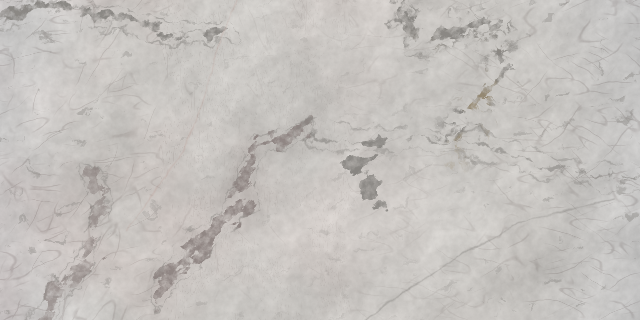
Write a WebGL 2 fragment shader that draws this texture.

```glsl
#version 300 es
precision highp float;

#define STONE vec3(0.790, 0.780, 0.765)
#define GREY vec3(0.53, 0.52, 0.505)
#define MAUVE vec3(0.555, 0.515, 0.505)
#define OCHRE vec3(0.58, 0.52, 0.41)
#define PINK_SHIFT vec3(0.012, -0.009, -0.009)
#define COOL_SHIFT vec3(-0.018, -0.009, 0.006)
#define CLOUD_CONTRAST 0.10
#define MOTTLE_CONTRAST 0.075
#define WARP 0.07
#define FINE_WARP 0.035
#define HAIRLINE 0.0026
#define EDGE 0.004

uniform vec2 u_resolution;
out vec4 fragColor;

vec2 gradientAt(vec2 cell) {
    uvec2 k = uvec2(ivec2(cell) + 4096);
    uint h = k.x * 1597334677u ^ k.y * 3812015801u;
    h = (h ^ (h >> 15)) * 2246822519u;
    h ^= h >> 13;
    float angle = float(h & 65535u) * 6.28318 / 65536.0;
    return vec2(cos(angle), sin(angle));
}

float gradientNoise(vec2 p) {
    vec2 i = floor(p), f = p - i;
    vec2 u = f * f * f * (f * (f * 6.0 - 15.0) + 10.0);
    vec2 e = vec2(0.0, 1.0);
    float bottom = mix(dot(gradientAt(i), f), dot(gradientAt(i + e.yx), f - e.yx), u.x);
    float top = mix(dot(gradientAt(i + e), f - e), dot(gradientAt(i + 1.0), f - 1.0), u.x);
    return mix(bottom, top, u.y);
}

float fbm(vec2 p) {
    float sum = 0.0, gain = 0.6;
    for (int i = 0; i < 5; i++) {
        sum += gain * gradientNoise(p);
        p = mat2(1.6, 1.2, -1.2, 1.6) * p + 7.3;
        gain *= 0.52;
    }
    return sum;
}

// Distance to a chain of four straight pieces
float pathDistance(vec2 p, vec2 path[5]) {
    float nearest = 9.0;
    for (int i = 0; i < 4; i++) {
        vec2 along = path[i + 1] - path[i], offset = p - path[i];
        float t = clamp(dot(offset, along) / dot(along, along), 0.0, 1.0);
        nearest = min(nearest, length(offset - along * t));
    }
    return nearest;
}

// Ragged band that thins out and breaks where the noise is low
float ribbon(float dist, float width, float rag) {
    return smoothstep(-EDGE, EDGE, width * (0.75 + 4.0 * rag) - dist);
}

vec2 turned(vec2 p, float angle) {
    float c = cos(angle), s = sin(angle);
    return mat2(c, -s, s, c) * p;
}

// Short broken hairlines running roughly along one angle
float hairlines(vec2 p, float angle, float freq) {
    vec2 q = turned(p, angle) * vec2(0.3, 1.0) * freq;
    float line = 1.0 - smoothstep(0.0, HAIRLINE * freq, abs(gradientNoise(q)));
    return line * smoothstep(0.02, 0.3, gradientNoise(p * 9.0 + freq));
}

void main() {
    vec2 p = gl_FragCoord.xy / u_resolution.y;
    vec2 bend = vec2(fbm(p * 5.0 + 3.1), fbm(p * 5.0 + 47.9));
    vec2 fineBend = vec2(fbm(p * 22.0 + 71.0), fbm(p * 22.0 + 13.0));
    vec2 q = p + WARP * bend + FINE_WARP * fineBend;
    float rag = fbm(turned(p, 0.6) * vec2(13.0, 23.0) + 11.0);
    float grain = fbm(p * 42.0 + 5.0);

    // Cloudy, mottled ground with warm and cool tints
    float clouds = fbm(turned(p + WARP * bend, 0.7) * vec2(2.2, 3.6) + 20.0);
    float mottle = fbm(turned(q, 0.8) * vec2(8.0, 13.0) + 50.0);
    vec3 color = STONE + CLOUD_CONTRAST * clouds + MOTTLE_CONTRAST * mottle + 0.05 * grain;
    color += PINK_SHIFT * smoothstep(-0.2, 0.35, fbm(p * 2.2 + 63.0)) * smoothstep(1.9, 0.3, p.x);
    color += COOL_SHIFT * smoothstep(0.65, 1.15, length((p - vec2(1.0, 0.5)) * vec2(1.0, 0.8)));

    // Fine scratches and small flecks
    float leftSide = smoothstep(1.1, 0.5, p.x);
    float busy = 0.4 + 0.6 * smoothstep(0.2, 0.9, abs(p.x - 1.0));
    float cracks = 0.0;
    for (int i = 0; i < 5; i++) {
        float k = float(i);
        float angle = mix(0.6 - 0.3 * k, 1.4 - 0.35 * k, leftSide);
        cracks += hairlines(p + 0.4 * WARP * bend + 13.7 * k, angle, 8.0 + 3.0 * k);
    }
    color -= vec3(0.07, 0.078, 0.078) * min(cracks, 1.0) * busy;
    float flecks = smoothstep(0.23, 0.38, fbm(turned(q, 0.35) * vec2(13.0, 28.0) + 80.0));
    color = mix(color, GREY, 0.42 * flecks * busy);

    // Long crumbling veins, each with faint side strands
    float crest = pathDistance(q, vec2[5](vec2(-0.1, 0.96), vec2(0.2, 0.97), vec2(0.4, 0.93), vec2(0.54, 0.88), vec2(0.7, 0.92)));
    float spine = pathDistance(q, vec2[5](vec2(0.95, 0.585), vec2(0.79, 0.53), vec2(0.77, 0.4), vec2(0.61, 0.24), vec2(0.51, 0.07)));
    float root = pathDistance(q, vec2[5](vec2(0.27, 0.45), vec2(0.32, 0.34), vec2(0.28, 0.2), vec2(0.2, 0.1), vec2(0.06, -0.05)));
    float body = clamp(0.62 + 1.3 * grain + 0.5 * rag, 0.2, 0.95);
    float strands = ribbon(abs(min(crest, min(spine, root)) - 0.035), 0.0035, rag - 0.08);
    color = mix(color, MAUVE, 0.12 * smoothstep(0.1, 0.0, min(spine, root)));
    color = mix(color, GREY, 0.5 * strands);
    color = mix(color, GREY, body * ribbon(crest, 0.011, rag));
    color = mix(color, MAUVE, body * ribbon(spine, 0.023, rag));
    color = mix(color, MAUVE, 0.75 * body * ribbon(root, 0.026, rag - 0.06));

    // Netted vein with ochre staining
    float net = pathDistance(q, vec2[5](vec2(1.22, 1.02), vec2(1.32, 0.89), vec2(1.55, 0.94), vec2(1.56, 0.75), vec2(1.42, 0.55)));
    float mesh = 1.0 - smoothstep(0.01, 0.075, abs(fbm(q * 9.0 + 90.0)));
    float netted = mesh * smoothstep(0.1, 0.03, net) * smoothstep(-0.2, 0.1, rag);
    float stain = smoothstep(-0.05, 0.25, fbm(p * 7.0 + 29.0)) * smoothstep(0.95, 0.6, p.y);
    vec3 netColor = mix(GREY, OCHRE, stain);
    color = mix(color, netColor, body * max(netted, ribbon(net, 0.011, rag)));

    // Thin seams
    vec2 gentle = p + 0.2 * WARP * bend + 0.2 * FINE_WARP * fineBend;
    float rise = pathDistance(gentle, vec2[5](vec2(1.1, -0.03), vec2(1.25, 0.08), vec2(1.45, 0.21), vec2(1.65, 0.31), vec2(1.92, 0.38)));
    float drift = pathDistance(q, vec2[5](vec2(0.98, 0.58), vec2(1.2, 0.56), vec2(1.5, 0.54), vec2(1.75, 0.47), vec2(2.1, 0.42)));
    float blush = pathDistance(gentle, vec2[5](vec2(0.76, 1.05), vec2(0.69, 0.88), vec2(0.64, 0.7), vec2(0.57, 0.52), vec2(0.4, 0.28)));
    color = mix(color, GREY, 0.5 * ribbon(rise, 0.002, 0.7 * rag));
    color = mix(color, GREY, 0.6 * ribbon(drift, 0.006, rag - 0.1));
    color = mix(color, GREY, 0.4 * ribbon(abs(drift - 0.04), 0.004, rag - 0.08));
    color += vec3(-0.02, -0.055, -0.06) * ribbon(blush, 0.002, 0.5 * rag);

    // Cluster of torn grey patches
    for (int i = 0; i < 3; i++) {
        float k = float(i);
        vec2 center = vec2(1.15 + 0.06 * sin(4.5 * k), 0.41 + 0.075 * k);
        float dist = length((q - center) * vec2(1.0 - 0.2 * k, 1.0 + 0.3 * k));
        color = mix(color, GREY, (0.35 + 0.6 * body) * ribbon(dist, 0.044 - 0.004 * k, 0.6 * rag));
    }

    fragColor = vec4(clamp(color, 0.0, 1.0), 1.0);
}
```
